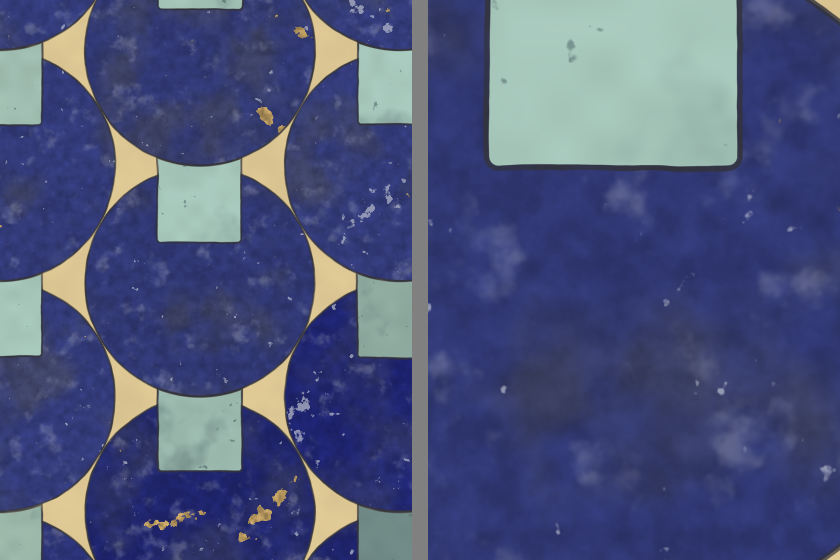
Left: the whole. Right: its middle third, enlarged.
A WebGL 2 fragment shader for this pattern:

```glsl
#version 300 es
precision highp float;
// Inlaid stone: packed lapis discs, celadon squares at their tops, gold in the gaps.
uniform vec2 u_resolution;
out vec4 outColor;

// Layout, in units of the canvas height
const vec2 PERIOD = vec2(0.7136, 0.4125);  // two staggered lattices of discs
const vec2 ORIGIN = vec2(0.357, 0.4974);
const float RADIUS = 0.2062;
const float GAP = 0.0012;
const float LINE = 0.0017;
const vec2 SQUARE_HALF = vec2(0.0735, 0.077);
const float SQUARE_DROP = 0.055;
const float WOBBLE = 0.004;

// Colours
const vec3 LAPIS = vec3(0.195, 0.225, 0.465);
const vec3 LAPIS_GREY = vec3(0.25, 0.27, 0.39);
const vec3 LAPIS_DEEP = vec3(0.115, 0.135, 0.42);
const vec3 CELADON = vec3(0.66, 0.79, 0.745);
const vec3 CELADON_DULL = vec3(0.60, 0.71, 0.655);
const vec3 SLATE = vec3(0.31, 0.40, 0.41);
const vec3 GOLD = vec3(0.86, 0.775, 0.575);
const vec3 PYRITE = vec3(0.70, 0.58, 0.36);
const vec3 CALCITE = vec3(0.66, 0.68, 0.76);
const vec3 GROUT = vec3(0.20, 0.20, 0.23);

// Veins as segments: start, end
const vec4 PYRITE_VEINS[4] = vec4[4](
  vec4(0.215, 0.052, 0.358, 0.082), vec4(0.436, 0.043, 0.540, 0.154),
  vec4(0.465, 0.798, 0.505, 0.766), vec4(0.495, 0.967, 0.553, 0.932));
const vec4 CALCITE_VEINS[3] = vec4[3](
  vec4(0.592, 0.570, 0.734, 0.687), vec4(0.521, 0.232, 0.625, 0.336),
  vec4(0.638, 0.987, 0.690, 0.935));

float hash(vec2 p) {
  vec3 q = fract(vec3(p.xyx) * 0.1031);
  q += dot(q, q.yzx + 33.33);
  return fract((q.x + q.y) * q.z);
}

float noise(vec2 p) {
  vec2 i = floor(p), f = fract(p);
  f = f * f * (3.0 - 2.0 * f);
  return mix(mix(hash(i), hash(i + vec2(1, 0)), f.x),
             mix(hash(i + vec2(0, 1)), hash(i + vec2(1, 1)), f.x), f.y);
}

float fbm(vec2 p) {
  float sum = 0.0, amp = 0.533;
  for (int i = 0; i < 4; i++) {
    sum += amp * noise(p);
    p = mat2(1.6, 1.2, -1.2, 1.6) * p + 17.3;
    amp *= 0.5;
  }
  return sum;
}

float segment(vec2 p, vec4 s) {
  vec2 a = p - s.xy, b = s.zw - s.xy;
  return length(a - b * clamp(dot(a, b) / dot(b, b), 0.0, 1.0));
}

float box(vec2 p, vec2 halfSize, float corner) {
  vec2 q = abs(p) - halfSize + corner;
  return length(max(q, 0.0)) + min(max(q.x, q.y), 0.0) - corner;
}

float fill(float d, float px) { return 1.0 - smoothstep(-px, px, d); }

// Stones grow darker towards the lower right
float trend(vec2 center) { return 0.9 * center.x - center.y; }

vec3 lapis(vec2 p, vec2 center) {
  float deep = smoothstep(0.0, 0.3, trend(center));
  float tone = hash(floor(center * 97.0) + 40.0);
  float cloud = fbm(p * 9.0 + 30.0);
  vec3 c = mix(LAPIS, LAPIS_DEEP, deep * (0.65 + 0.5 * noise(p * 6.0)));
  c = mix(c, LAPIS_GREY, smoothstep(0.48, 0.78, cloud) * (0.85 - 0.4 * deep));
  c *= 0.96 + 0.08 * tone;
  c *= 0.82 + 0.36 * fbm(p * 75.0 + 9.0);
  c = mix(c, CALCITE, 0.35 * smoothstep(0.58, 0.9, fbm(p * 38.0)));
  // Mineral flecks gather along the veins
  float white = 0.0, gold = 0.0;
  for (int i = 0; i < 3; i++)
    white = max(white, 1.0 - smoothstep(0.0, 0.045, segment(p, CALCITE_VEINS[i])));
  for (int i = 0; i < 4; i++)
    gold = max(gold, 1.0 - smoothstep(0.0, 0.026, segment(p, PYRITE_VEINS[i])));
  float whiteCut = 0.79 - 0.03 * deep - 0.16 * white;
  c = mix(c, CALCITE, 0.8 * smoothstep(0.0, 0.08, fbm(p * 62.0 + 71.0) - whiteCut));
  float goldCut = 0.86 - 0.4 * gold;
  return mix(c, PYRITE * (0.8 + 0.4 * noise(p * 160.0)),
             smoothstep(0.0, 0.05, fbm(p * 52.0 + 5.0) - goldCut));
}

vec3 celadon(vec2 p, vec2 center) {
  float tone = hash(floor(center * 83.0) + 60.0);
  float murk = smoothstep(0.1, 0.8, trend(center));
  vec3 c = mix(CELADON, CELADON_DULL, tone);
  c = mix(c, SLATE, murk * 0.6);
  float cloud = fbm(p * 13.0 + tone * 50.0);
  c = mix(c, SLATE, (0.2 + 0.6 * tone) * smoothstep(0.56, 0.85, cloud));
  c = mix(c, SLATE, 0.6 * smoothstep(0.78, 0.86, fbm(p * 60.0 + 3.0)));
  return c * (0.97 + 0.06 * noise(p * 40.0));
}

void main() {
  float px = 0.8 / u_resolution.y;
  vec2 p = gl_FragCoord.xy / u_resolution.y;
  float rough = WOBBLE * (fbm(p * 22.0) - 0.5);
  float disc = 1e3, square = 1e3;
  vec2 discCenter = vec2(0), squareCenter = vec2(0);
  for (int i = 0; i < 2; i++) {
    vec2 start = ORIGIN + 0.5 * PERIOD * float(i);
    vec2 center = start + PERIOD * round((p - start) / PERIOD);
    float d = length(p - center) - RADIUS + GAP + rough;
    if (d < disc) { disc = d; discCenter = center; }
    // Each square hangs from the point where two stacked discs meet
    start.y += 0.5 * PERIOD.y;
    vec2 joint = start + PERIOD * round((p - start) / PERIOD);
    vec2 t = p - joint;
    float jitter = 0.008 * (hash(floor(joint * 91.0) + 20.0) - 0.5);
    float s = box(t + vec2(jitter * 0.3, SQUARE_DROP + jitter), SQUARE_HALF, 0.005) + rough;
    s = max(s, RADIUS + GAP - length(t - vec2(0, RADIUS)));
    if (s < square) { square = s; squareCenter = joint - vec2(0, RADIUS); }
  }
  vec3 color = GOLD * (0.96 + 0.08 * fbm(p * 18.0));
  color = mix(color, lapis(p, discCenter), fill(disc, px));
  float grout = 0.65 + 0.35 * noise(p * 50.0);
  color = mix(color, GROUT, grout * fill(abs(disc) - LINE, px));
  color = mix(color, GROUT, grout * fill(square - 2.0 * LINE, px));
  color = mix(color, celadon(p, squareCenter), fill(square, px));
  outColor = vec4(color, 1.0);
}
```
